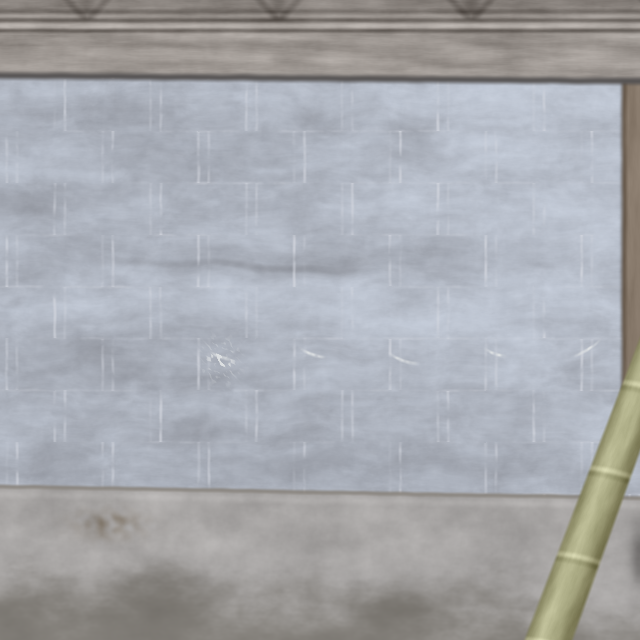
Give the GLSL for this texture, as a three.js fragment shader.

```glsl
// Weathered whitewashed wall with painted brick joints, timber beam above and a leaning bamboo pole.
varying vec2 vUv;

vec2 gradientAt(vec2 cell) {
  vec2 h = vec2(dot(cell, vec2(127.1, 311.7)), dot(cell, vec2(269.5, 183.3)));
  return fract(sin(h) * 43758.5) * 2.0 - 1.0;
}

float noise(vec2 p) {
  vec2 i = floor(p), f = fract(p);
  vec2 u = f * f * f * (f * (f * 6.0 - 15.0) + 10.0);
  vec2 e = vec2(0.0, 1.0);
  return mix(mix(dot(gradientAt(i), f), dot(gradientAt(i + e.yx), f - e.yx), u.x),
             mix(dot(gradientAt(i + e), f - e), dot(gradientAt(i + 1.0), f - 1.0), u.x), u.y);
}

float fbm(vec2 p) {
  float sum = 0.0, amp = 1.0;
  for (int i = 0; i < 5; i++) {
    sum += amp * noise(p);
    p = p * 2.03 + 17.3;
    amp *= 0.55;
  }
  return sum;
}

float stroke(float d, float w) { return 1.0 - smoothstep(0.0, w, abs(d)); }

float spot(vec2 p, vec2 center, vec2 size) {
  vec2 q = (p - center) / size;
  return exp(-dot(q, q));
}

// Blue-grey plaster, patchy with horizontal brush streaks
vec3 plaster(vec2 p) {
  vec2 w = p + vec2(0.05, 0.016) * vec2(noise(p * 13.0), noise(p * 11.0 + 40.0));
  float wash = fbm(w * vec2(7.0, 17.0) + 3.0) + 0.3 * fbm(w * vec2(18.0, 60.0));
  float shade = 0.46 - 0.27 * smoothstep(0.25, 0.9, p.x) * smoothstep(0.3, 0.5, p.y) + 0.52 * wash;
  shade += 0.3 * spot(w, vec2(0.05, 0.69), vec2(0.10, 0.025));
  shade += 0.3 * spot(w, vec2(0.36, 0.74), vec2(0.14, 0.03));
  shade += 0.25 * spot(w, vec2(0.18, 0.83), vec2(0.16, 0.03));
  shade += 0.35 * spot(w, vec2(0.62, 0.585), vec2(0.33, 0.022));
  shade += 0.4 * stroke(w.y - 0.588 + 0.04 * (w.x - 0.25), 0.009) * spot(w, vec2(0.4, 0.58), vec2(0.18, 0.1));
  shade += 0.35 * spot(w, vec2(0.17, 0.44), vec2(0.2, 0.045));
  shade += 0.2 * spot(w, vec2(0.5, 0.29), vec2(0.45, 0.06));
  shade -= 0.25 * spot(w, vec2(0.22, 0.52), vec2(0.22, 0.025));
  shade -= 0.15 * spot(w, vec2(0.58, 0.52), vec2(0.25, 0.035));
  shade = 0.5 + 0.55 * sin(clamp((shade - 0.5) * 1.7, -1.5, 1.5));
  return mix(vec3(0.77, 0.80, 0.85), vec3(0.58, 0.595, 0.63), shade) + 0.03 * fbm(p * vec2(45.0, 60.0));
}

// Pale joints: broken courses and paired uprights, staggered on alternate rows
float joints(vec2 p) {
  p += 0.0015 * noise(p * 30.0);
  float course = (0.876 - p.y) / 0.081, row = floor(course);
  float x = (p.x - 0.0855 + 0.0748 * mod(row, 2.0)) / 0.1497;
  float column = floor(x + 0.25), dx = (x - column) * 0.1497;
  float strength = fract(sin(row * 37.1 + column * 91.7) * 435.3);
  float wear = smoothstep(-0.45, 0.4, noise(p * vec2(30.0, 38.0)) + 0.3 * noise(p * 110.0));
  float uprights = stroke(dx, 0.0042) * (0.2 + 0.75 * strength)
                 + stroke(dx - 0.016, 0.0042) * (0.85 - 0.5 * strength);
  float levels = stroke((fract(course + 0.5) - 0.5) * 0.081, 0.0038);
  levels *= smoothstep(-0.2, 0.35, noise(vec2(p.x * 9.0, floor(course + 0.5) * 3.7)));
  return (uprights + 0.5 * levels) * wear;
}

// Thin broken paint flecks along one course
float flecks(vec2 p) {
  float sum = 0.0;
  for (int i = 0; i < 5; i++) {
    float k = float(i);
    vec2 q = p - vec2(0.345 + 0.143 * k, 0.442 + 0.006 * sin(k * 2.4) + 0.012 * step(3.5, k));
    float slope = mix(-0.35, 0.6, step(3.5, k));
    float size = mix(0.02, 0.03, fract(k * 0.37));
    sum += stroke(q.y - slope * q.x - 7.0 * q.x * q.x, 0.0045) * (1.0 - smoothstep(0.2, 1.0, abs(q.x) / size));
  }
  vec2 s = p - vec2(0.345, 0.437);
  float smear = smoothstep(0.05, 0.35, noise(vec2(s.x + s.y, s.x - s.y) * vec2(150.0, 70.0)));
  return sum * (0.75 + noise(p * 130.0)) + 1.2 * smear * spot(s, vec2(0.0), vec2(0.022, 0.026));
}

// Carved rail and plain beam
vec3 timber(vec2 p) {
  float grain = fbm(p * vec2(7.0, 45.0));
  vec3 color = vec3(0.625, 0.60, 0.58) + 0.12 * grain + 0.05 * fbm(p * 18.0);
  color -= 0.10 * smoothstep(0.958, 0.97, p.y);
  color += 0.08 * stroke(p.y - 0.960, 0.008) - 0.20 * stroke(p.y - 0.952, 0.006);
  color -= 0.11 * stroke(p.y - 0.968, 0.006) + 0.08 * stroke(p.y - 0.982, 0.007);
  color += 0.09 * stroke(p.y - 0.975, 0.007) - 0.05 * stroke(p.y - 0.93, 0.012);
  float bay = abs(fract((p.x - 0.436) / 0.3 + 0.5) - 0.5) * 0.3;
  float carved = smoothstep(0.966, 0.974, p.y);
  color -= carved * (0.09 * stroke(bay - (p.y - 0.966) * 0.9, 0.013) + 0.07 * stroke(bay, 0.02));
  return color;
}

// Stained lower wall
vec3 footing(vec2 p) {
  float mottled = fbm(p * vec2(6.0, 10.0) + 8.0);
  float damp = 1.0 - smoothstep(-0.05, 0.09, p.y - 0.06 + 0.05 * p.x + 0.10 * mottled);
  vec3 color = vec3(0.65, 0.64, 0.635) + 0.08 * mottled + 0.04 * fbm(p * 30.0);
  color = mix(color, vec3(0.49, 0.475, 0.45) + 0.06 * mottled, damp * 0.85);
  color -= vec3(0.09, 0.11, 0.14) * spot(p, vec2(0.17, 0.18), vec2(0.05, 0.02)) * (0.7 + 2.0 * noise(p * 60.0));
  return color - 0.2 * spot(p, vec2(1.0, 0.13), vec2(0.015, 0.05));
}

void main() {
  vec2 p = vUv;
  float top = 0.880 - 0.009 * p.x, bottom = 0.240 - 0.018 * p.x;
  float wobble = 0.0015 * noise(p * 25.0);
  vec3 wall = plaster(p);
  wall = mix(wall, vec3(0.84, 0.85, 0.88), clamp(joints(p) * 0.75, 0.0, 1.0));
  wall = mix(wall, vec3(0.90, 0.91, 0.91), clamp(flecks(p), 0.0, 1.0) * 0.85);

  // Brown post at the right with a shadowed seam
  float side = p.x + wobble, above = smoothstep(0.34, 0.38, p.y);
  vec3 post = vec3(0.54, 0.485, 0.43) + 0.07 * fbm(p * vec2(40.0, 6.0));
  wall = mix(wall, post, smoothstep(0.967, 0.977, side) * above);
  wall -= 0.14 * stroke(side - 0.974, 0.009) * above;

  float rise = p.y - bottom + wobble;
  vec3 color = mix(footing(p), wall, smoothstep(-0.004, 0.004, rise));
  color = mix(color, vec3(0.51, 0.485, 0.45), 0.7 * stroke(rise, 0.006));
  color += 0.04 * stroke(rise + 0.012, 0.01);
  color = mix(color, timber(p), smoothstep(-0.003, 0.005, p.y - top));
  color = mix(color, vec3(0.32, 0.31, 0.31), 0.9 * stroke(p.y - top - 0.002 + wobble, 0.010));

  // Bamboo: rounded shading across, pale soft rings at the nodes
  float offset = p.x - 0.857 - 0.37 * p.y;
  float across = offset / (0.038 - 0.012 * p.y);
  float node = (fract((p.y + 0.2 * offset + 1.5 * offset * offset - 0.130) / 0.134 + 0.5) - 0.5) * 0.134;
  vec3 cane = mix(vec3(0.68, 0.68, 0.53), vec3(0.47, 0.46, 0.32), smoothstep(0.25, 1.1, abs(across + 0.15)));
  cane += 0.07 * fbm(vec2(across * 2.0, p.y * 16.0)) + 0.04 * stroke(across + 0.3, 0.5);
  cane += 0.11 * stroke(node, 0.007) - 0.06 * stroke(node + 0.008, 0.007);
  color = mix(color, cane, 1.0 - smoothstep(0.88, 1.08, abs(across)));
  gl_FragColor = vec4(color, 1.0);
}
```
